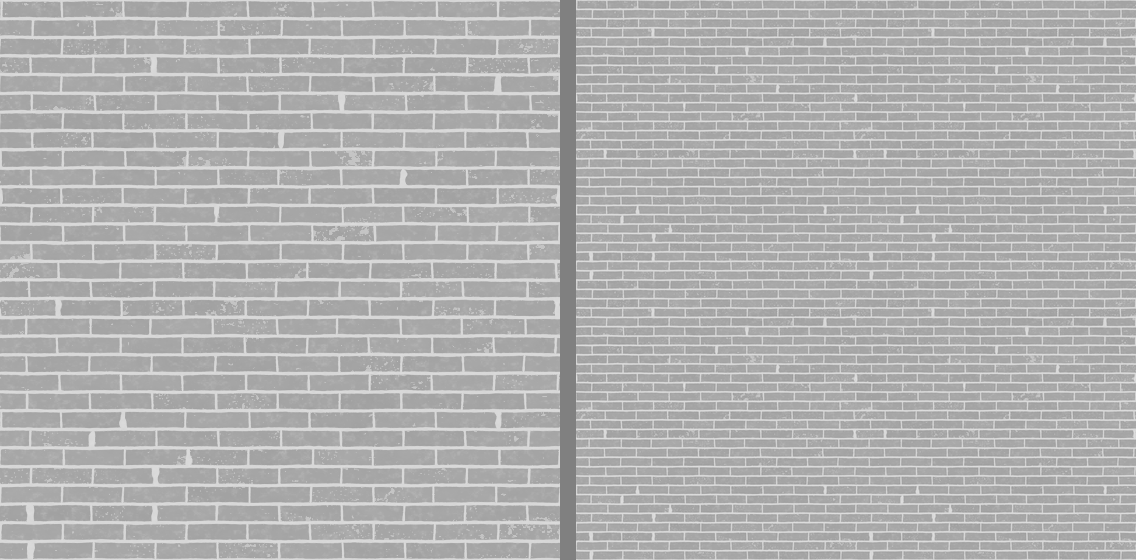
Left: one tile. Right: repeated 2 by 2.
Write a Shadertoy shader that draws this texture.

```glsl
// Grey running-bond brick wall, 9 bricks by 30 courses, with pale joints and flaking wear.

const float TAU = 6.2831853;
const vec2 BRICKS = vec2(9.0, 30.0);

float hash(vec2 p) {
    vec3 q = fract(p.xyx * 0.1031);
    q += dot(q, q.yzx + 33.33);
    return fract((q.x + q.y) * q.z);
}

// Value noise with n whole cells per canvas, so it wraps
float noise(vec2 uv, vec2 n) {
    vec2 p = uv * n, i = floor(p), f = fract(p);
    f = f * f * (3.0 - 2.0 * f);
    vec2 a = mod(i, n), b = mod(i + 1.0, n);
    return mix(mix(hash(a), hash(vec2(b.x, a.y)), f.x),
               mix(hash(vec2(a.x, b.y)), hash(b), f.x), f.y);
}

float fbm(vec2 uv, vec2 n) {
    return 0.5 * noise(uv, n) + 0.3 * noise(uv, n * 2.0) + 0.2 * noise(uv, n * 4.0);
}

// Cellular noise: distance to the nearest scattered point, wrapping
float cellular(vec2 uv, float n) {
    vec2 p = uv * n, i = floor(p);
    float nearest = 2.0;
    for (int y = -1; y <= 1; y++)
    for (int x = -1; x <= 1; x++) {
        vec2 cell = i + vec2(x, y), id = mod(cell, n);
        vec2 point = cell + vec2(hash(id + 7.3), hash(id + 51.7));
        nearest = min(nearest, distance(p, point));
    }
    return nearest;
}

// Position of upright joint k in a course, jittered and slightly slanted
float jointAt(float k, float row, float height) {
    vec2 id = vec2(mod(k, BRICKS.x), row);
    float slant = (hash(id + 83.0) - 0.5) * 0.035;
    return k + (hash(id + 19.0) - 0.5) * 0.05 + slant * (height - 0.5);
}

void mainImage(out vec4 fragColor, in vec2 fragCoord) {
    vec2 uv = fragCoord / iResolution.xy;
    float pixel = 1.0 / min(iResolution.x, iResolution.y);
    float grain = fbm(uv, vec2(100.0, 120.0));

    // Courses with gently wavering beds
    float y = uv.y + 0.0004 * sin(TAU * (4.0 * uv.x + 3.0 * uv.y))
                   + 0.0003 * sin(TAU * (11.0 * uv.x - 7.0 * uv.y));
    float course = floor(y * BRICKS.y);
    float height = fract(y * BRICKS.y);
    float row = mod(course, BRICKS.y);

    // Half-brick stagger, with the middle courses drifting left
    float drift = -0.055 * smoothstep(7.0, 8.0, row) * (1.0 - smoothstep(15.0, 16.0, row));
    float x = uv.x * BRICKS.x - 0.5 * (1.0 - mod(row, 2.0)) - drift
            - 0.025 * (hash(vec2(row, 5.0)) - 0.5);
    float k = floor(x + 0.5);
    float offset = x - jointAt(k, row, height);
    float column = offset < 0.0 ? k - 1.0 : k;
    vec2 brick = vec2(mod(column, BRICKS.x), row);

    // Distance inside the brick face; a few joints are broken wider
    float left = x - jointAt(column, row, height);
    float right = jointAt(column + 1.0, row, height) - x;
    float chip = step(0.92, hash(vec2(mod(k, BRICKS.x), row) + 131.0))
               * 0.006 * noise(uv, vec2(70.0, 90.0));
    vec2 inside = vec2(min(left, right) / BRICKS.x - 0.0021 - chip,
                       (0.5 - abs(height - 0.5)) / BRICKS.y - 0.0030);
    float corner = 0.0012;
    float depth = min(min(inside.x, inside.y), corner)
                - length(max(corner - inside, 0.0)) * step(0.0, min(inside.x, inside.y))
                  * step(max(inside.x, inside.y), corner) * 0.5;
    depth += 0.0022 * (grain - 0.5);
    float face = smoothstep(-0.8 * pixel, 0.8 * pixel, depth);

    // Brick tone: per-brick shade, soft mottling and a darker rim
    float edge = min(inside.x, inside.y);
    float tone = 0.645 + 0.02 * (hash(brick + 3.0) - 0.5)
               + 0.025 * (fbm(uv, vec2(36.0, 60.0)) - 0.5)
               + 0.02 * (grain - 0.5);
    tone -= 0.018 * exp(-max(edge, 0.0) * 700.0);

    // Flaked patches on the more worn bricks, strongest near the edges
    float worn = hash(brick + 47.0);
    float patches = smoothstep(0.35, 0.8, noise(uv, vec2(24.0, 45.0)));
    float wear = worn * worn * patches;
    float flake = smoothstep(0.0, 0.10, grain - 0.81 + 0.23 * wear
                + 0.10 * exp(-max(edge, 0.0) * 350.0) * (0.3 + worn));
    tone = mix(tone, 0.79, flake * 0.85);

    // Small pale specks
    float speck = 1.0 - smoothstep(0.08, 0.22, cellular(uv, 110.0));
    tone = mix(tone, 0.78, speck * smoothstep(0.25, 0.7, worn * patches) * 0.7);

    float mortar = 0.85 + 0.035 * (grain - 0.5);
    fragColor = vec4(vec3(mix(mortar, tone, face)), 1.0);
}
```
